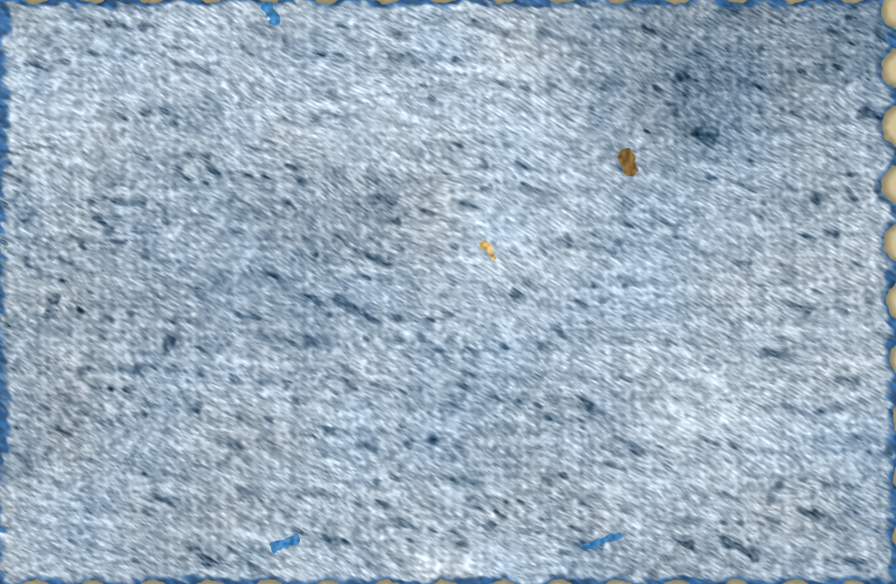
Write a Shadertoy shader that draws this texture.

```glsl
float hash(vec2 p) {
    return fract(sin(dot(p, vec2(127.1, 311.7))) * 43758.5);
}

float noise(vec2 p) {
    vec2 i = floor(p), f = fract(p);
    f = f * f * (3.0 - 2.0 * f);
    return mix(mix(hash(i), hash(i + vec2(1, 0)), f.x),
               mix(hash(i + vec2(0, 1)), hash(i + vec2(1, 1)), f.x), f.y);
}

float fbm(vec2 p) {
    float sum = 0.0, weight = 0.5;
    for (int i = 0; i < 4; i++) {
        sum += weight * noise(p);
        p = p * 2.03 + 17.0;
        weight *= 0.5;
    }
    return sum / 0.9375;
}

// Coverage of a ragged scrap lying along a short segment
float scrap(vec2 p, vec2 centre, vec2 halfLength, float radius) {
    vec2 d = p - centre;
    d -= halfLength * clamp(dot(d, halfLength) / dot(halfLength, halfLength), -1.0, 1.0);
    float ragged = 0.007 * (noise(p * 130.0) - 0.5);
    float soft = 1.0 / iResolution.y;
    return 1.0 - smoothstep(-soft, soft, length(d) - radius + ragged);
}

// Signed distance to a row of notches; x runs along the edge, y away from it
float notches(vec2 p, float offset) {
    return length(vec2((fract(p.x / 0.1) - 0.5) * 0.1, p.y + offset)) - 0.036;
}

void mainImage(out vec4 fragColor, in vec2 fragCoord) {
    vec2 p = fragCoord / iResolution.y;
    float aspect = iResolution.x / iResolution.y;
    float soft = 1.0 / iResolution.y;

    // Nap running down to the right, bent a little by slow noise
    vec2 bent = p + 0.025 * vec2(fbm(p * 6.0), fbm(p * 6.0 + 40.0));
    vec2 nap = vec2(dot(bent, vec2(0.87, -0.5)), dot(bent, vec2(0.5, 0.87)));
    float tone = 0.645;
    tone += 0.27 * (noise(nap * vec2(75, 190)) - 0.5);
    tone += 0.25 * (noise(nap * vec2(125, 300) + 31.0) - 0.5);

    // Weave: faint upright ribs and level streaks
    float ribs = sin(p.x * 345.0 + 2.0 * noise(p * 9.0));
    tone += 0.022 * ribs * (0.4 + noise(p * 5.0 + 8.0));
    float streak = noise(bent * vec2(9, 58) + 5.0);
    tone += 0.13 * (streak - 0.5);

    // Worn and shaded areas
    tone += 0.26 * (fbm(p * 3.5 + 12.0) - 0.5);
    vec2 toPatch = (p - vec2(aspect - 0.24, 0.92)) / vec2(0.3, 0.18);
    float patchShade = exp(-dot(toPatch, toPatch)) * (0.5 + fbm(p * 13.0));
    tone -= 0.16 * patchShade;

    // Dark flecks where the pile parts, gathered along the streaks
    float fleck = smoothstep(0.64, 0.92, noise(nap * vec2(38, 85) + 70.0));
    fleck *= 1.0 - 0.75 * smoothstep(0.25, 0.75, streak);
    tone -= 0.27 * fleck;
    tone += 0.1 * smoothstep(0.8, 1.0, noise(nap * vec2(90, 210) + 90.0));

    float depth = clamp((0.62 - tone) / 0.26, 0.0, 1.0);
    vec3 colour = tone + mix(vec3(0.0, 0.066, 0.124), vec3(0.0, 0.09, 0.17), depth);
    float tint = fbm(p * 8.0 + 3.0) - 0.5;
    colour += tint * vec3(-0.06, 0.0, 0.06);

    // Blue backing showing along the frayed border
    float border = min(min(p.x, aspect - p.x), min(p.y, 1.0 - p.y) * 1.3);
    float fray = border + 0.022 * (noise(nap * vec2(50, 110)) - 0.5)
               + 0.025 * (fbm(p * 11.0 + 60.0) - 0.5);
    vec3 backing = vec3(0.17, 0.35, 0.55) * (0.65 + 0.7 * noise(nap * vec2(80, 180)));
    colour = mix(colour, backing, 0.85 * (1.0 - smoothstep(0.0, 0.014, fray)));

    // Pinked edge: deep notches at right, slight ones above and below
    float shrink = mix(0.031, 0.011, smoothstep(0.2, 0.7, p.y));
    float cut = notches(vec2(p.y - 0.033, aspect - p.x), shrink);
    cut = min(cut, notches(vec2(p.x - 0.01, p.y), 0.029));
    cut = min(cut, notches(vec2(p.x - 0.01, 1.0 - p.y), 0.03));
    cut += 0.005 * (noise(p * 110.0) - 0.5);
    colour = mix(colour, backing * 0.9, 0.7 * (1.0 - smoothstep(0.0, 0.012, cut)));
    vec3 paper = vec3(0.82, 0.76, 0.6) * (0.7 + 0.3 * smoothstep(0.0, 0.018, -cut));
    colour = mix(colour, paper, 1.0 - smoothstep(-soft, soft, cut));

    // Stray blue scraps, a brown crumb and a tan thread
    float blue = scrap(p, vec2(0.488, 0.07), vec2(0.018, 0.007), 0.008);
    blue = max(blue, scrap(p, vec2(1.032, 0.074), vec2(0.028, 0.01), 0.006));
    blue = max(blue, scrap(p, vec2(0.462, 0.98), vec2(0.008, -0.012), 0.009));
    float grain = 0.75 + 0.5 * noise(p * 160.0);
    colour = mix(colour, vec3(0.22, 0.48, 0.71) * grain, 0.9 * blue);
    float crumb = scrap(p, vec2(1.076, 0.723), vec2(0.003, -0.01), 0.013);
    colour = mix(colour, vec3(0.5, 0.39, 0.22) * grain, crumb);
    float thread = scrap(p, vec2(0.837, 0.57), vec2(0.008, -0.011), 0.006);
    colour = mix(colour, vec3(0.8, 0.68, 0.43) * grain, thread);

    fragColor = vec4(clamp(colour, 0.0, 1.0), 1.0);
}
```
